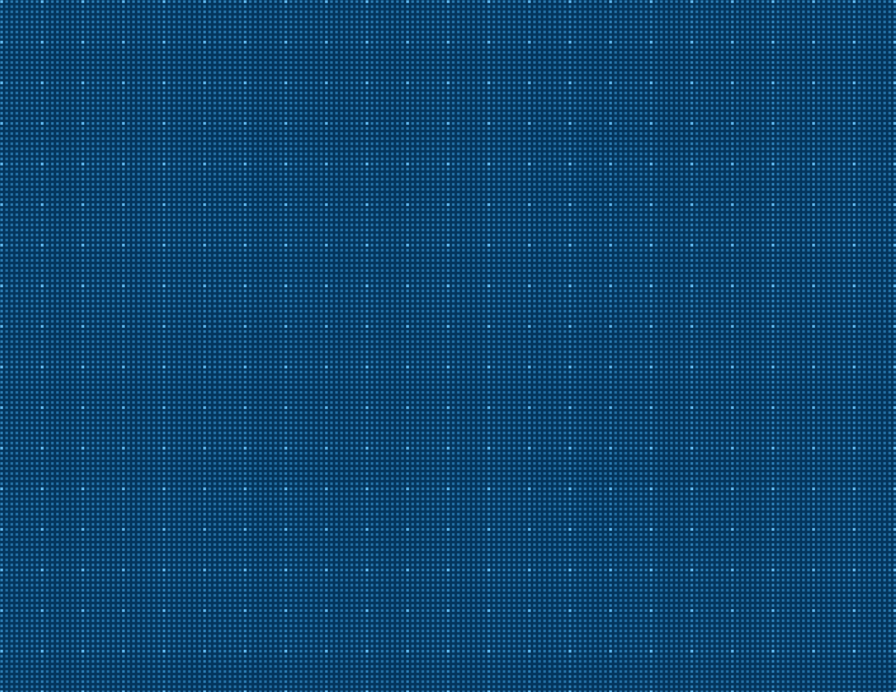
Reproduce this pattern procedurally as a WebGL 1 fragment shader.

```glsl
precision highp float;
// Blueprint dot grid: small soft square dots on deep blue, with every eighth
// row and column faintly brighter and a bright dot where those cross.
// Each dot is an area-filtered box, found by rounding to the nearest grid point.

uniform vec2 u_resolution;

#define CELLS_ACROSS 22.07
#define DOTS_PER_CELL 8.0
#define GRID_ORIGIN vec2(0.0018, 0.0018)
#define DOT_WIDTH 0.50
#define NODE_WIDTH 0.54
#define EDGE_SOFTNESS 0.06
#define GROUND_COLOR vec3(0.014, 0.207, 0.362)
#define DOT_COLOR vec3(0.150, 0.455, 0.665)
#define COLUMN_COLOR vec3(0.185, 0.510, 0.730)
#define ROW_COLOR vec3(0.170, 0.485, 0.700)
#define NODE_COLOR vec3(0.400, 0.760, 0.980)

// Fraction of the filter footprint, on each axis, that lies inside a centred box.
vec2 boxCoverage(vec2 offset, float width, float footprint) {
  vec2 low = max(offset - 0.5 * footprint, vec2(-0.5 * width));
  vec2 high = min(offset + 0.5 * footprint, vec2(0.5 * width));
  return clamp((high - low) / footprint, 0.0, 1.0);
}

// 1 on each axis where the dot index falls on a major line.
vec2 majorLine(vec2 index) {
  vec2 phase = mod(index + 0.5, DOTS_PER_CELL);
  return 1.0 - step(1.0, phase);
}

void main() {
  // Canvas-width units, measured from the upper left corner.
  vec2 position = vec2(gl_FragCoord.x, u_resolution.y - gl_FragCoord.y) / u_resolution.x;
  float dotsAcross = CELLS_ACROSS * DOTS_PER_CELL;
  float footprint = dotsAcross / u_resolution.x + EDGE_SOFTNESS;

  // Nearest dot and the offset from its centre.
  vec2 grid = (position - GRID_ORIGIN) * dotsAcross;
  vec2 index = floor(grid + 0.5);
  vec2 offset = grid - index;

  // Brightness class: plain dot, major row or column, or crossing.
  vec2 major = majorLine(index);
  float onNode = major.x * major.y;
  vec3 ink = mix(DOT_COLOR, ROW_COLOR, major.y);
  ink = mix(ink, COLUMN_COLOR, major.x);
  ink = mix(ink, NODE_COLOR, onNode);

  float width = mix(DOT_WIDTH, NODE_WIDTH, onNode);
  vec2 coverage = boxCoverage(offset, width, footprint);
  gl_FragColor = vec4(mix(GROUND_COLOR, ink, coverage.x * coverage.y), 1.0);
}
```
